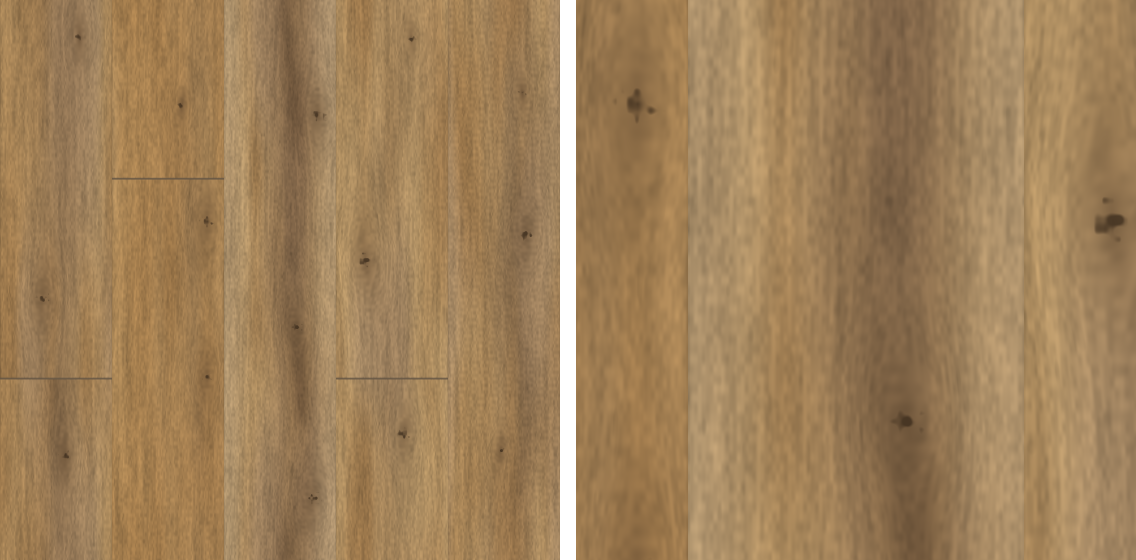
Left: the whole. Right: its middle third, enlarged.
Write a WebGL 1 fragment shader that draws this texture.

```glsl
precision highp float;
// Five columns of honey oak floorboards with staggered butt joints, grain and knots.

uniform vec2 u_resolution;

float hash(vec2 p) {
  return fract(sin(dot(p, vec2(127.1, 311.7))) * 43758.5453);
}

// Value noise that wraps along y after the given number of cells.
float noise(vec2 p, float period) {
  vec2 i = floor(p), f = fract(p);
  f = f * f * (3.0 - 2.0 * f);
  float low = mod(i.y, period), high = mod(i.y + 1.0, period);
  return mix(mix(hash(vec2(i.x, low)), hash(vec2(i.x + 1.0, low)), f.x),
             mix(hash(vec2(i.x, high)), hash(vec2(i.x + 1.0, high)), f.x), f.y);
}

// Fibres stretched along the board; y spans one wrap from 0 to 1.
float fibre(vec2 p, vec2 cells) {
  return noise(p * cells, cells.y);
}

void main() {
  vec2 uv = gl_FragCoord.xy / u_resolution;
  float pixel = 1.0 / u_resolution.y;

  // Board layout: columns 0, 1 and 3 have a visible end joint.
  float board = floor(uv.x * 5.0);
  float across = fract(uv.x * 5.0);
  bool jointed = board < 0.5 || mod(board, 2.0) > 0.5;
  float joint = board == 1.0 ? 0.681 : 0.324;
  float along = jointed ? 0.87 * fract(uv.y - joint) : uv.y;
  vec2 p = vec2(across * 0.2 + board * 3.7, along);

  // Heartwood centre and strength vary by column; the middle one is darkest.
  float strength = board == 2.0 ? 1.0 : 0.3 + 0.35 * mod(board + 1.0, 2.0);
  float centre = 0.62 + 0.13 * sin(1.57 * board)
               + 0.24 * (fibre(vec2(board * 5.3, along), vec2(1.0, 4.0)) - 0.5);

  // Knots: ragged cores with long halos that push the grain aside.
  float halo = 0.0, core = 0.0, bend = 0.0;
  for (int k = 0; k < 3; k++) {
    vec2 seed = vec2(board + 2.0, float(k) + 7.0);
    float size = mix(0.006, 0.014, hash(seed + 31.0));
    vec2 spot = vec2(clamp(centre + 0.5 * (hash(seed + 13.0) - 0.5), 0.2, 0.85),
                     (float(k) + 0.2 + 0.6 * hash(seed)) / 3.0);
    vec2 d = vec2((across - spot.x) * 0.2, fract(along - spot.y + 0.5) - 0.5);
    vec2 e = d / (size * vec2(3.0, 6.0));
    bend += 0.75 * d.x * exp(-dot(e, e));
    halo += 0.65 * exp(-1.1 * length(d / (size * vec2(1.2, 4.0))));
    float ragged = length(d / (size * vec2(1.1, 0.8)))
                 + 1.6 * fibre(p, vec2(230.0, 190.0)) - 0.5;
    core = max(core, smoothstep(1.1, 0.2, ragged));
  }
  p.x -= bend;

  float broad = 0.65 * fibre(p, vec2(13.0, 3.0)) + 0.35 * fibre(p + 4.0, vec2(26.0, 7.0));
  float band = fibre(p + vec2(9.0, 0.0), vec2(46.0, 3.0));
  float streak = fibre(p, vec2(120.0, 7.0));
  float fine = fibre(p, vec2(300.0, 32.0));
  float pore = fibre(p, vec2(430.0, 170.0));

  // Sapwood from deep honey to pale straw, with greyer bands.
  float light = smoothstep(0.2, 0.8, 0.65 * broad + 0.35 * band);
  vec3 wood = mix(vec3(0.61, 0.47, 0.30), vec3(0.72, 0.60, 0.42), light);
  wood = mix(wood, vec3(0.67, 0.50, 0.29), board == 1.0 ? 0.5 : 0.15);
  float grey = smoothstep(0.45, 0.85, fibre(p + vec2(21.0, 0.0), vec2(19.0, 2.0)));
  wood = mix(wood, vec3(0.65, 0.54, 0.41), grey * (board == 1.0 ? 0.2 : 0.7));

  // Grey brown heartwood in uneven bands, with a narrow dark vein.
  float offset = across - centre;
  float heart = exp(-offset * offset * 15.0) * strength;
  float patchy = smoothstep(0.2, 0.75, 0.5 * broad + 0.5 * band);
  wood = mix(wood, vec3(0.50, 0.39, 0.28), heart * (0.3 + 0.6 * patchy));
  float vein = exp(-offset * offset * 170.0) * strength;
  vein *= smoothstep(0.25, 0.7, fibre(vec2(board * 8.1, along), vec2(1.0, 6.0)));
  wood = mix(wood, vec3(0.38, 0.29, 0.20), vein * (0.3 + 0.6 * streak));

  // Pale grey edges on the middle board.
  float pale = board == 2.0 ? smoothstep(0.2, 0.48, abs(across - 0.5)) : 0.0;
  wood = mix(wood, vec3(0.69, 0.59, 0.45), 0.7 * pale);

  // Fine grain, pores, faint growth rings and short ray flecks.
  float rings = sin(75.0 * fibre(p, vec2(12.0, 3.0)) + 5.0 * streak);
  float fleck = smoothstep(0.72, 0.95, fibre(p + vec2(3.0, 0.0), vec2(210.0, 75.0)));
  wood *= 1.0 + 0.12 * (streak - 0.5) + 0.11 * (fine - 0.5)
        + 0.13 * (pore - 0.5) + 0.016 * rings - 0.05 * fleck;

  wood = mix(wood, vec3(0.36, 0.27, 0.18), min(halo * (0.55 + 0.6 * streak), 0.8));
  wood = mix(wood, vec3(0.23, 0.17, 0.11), 0.75 * core);

  // Barely visible long seams and dark end joints.
  float seam = 0.2 * min(across, 1.0 - across);
  wood *= 1.0 - 0.05 * (1.0 - smoothstep(0.0004, 0.0008 + pixel, seam));
  float gap = abs(fract(uv.y - joint + 0.5) - 0.5);
  float line = jointed ? 1.0 - smoothstep(0.0008, 0.0008 + pixel, gap) : 0.0;
  wood = mix(wood, vec3(0.40, 0.34, 0.27), 0.85 * line);

  gl_FragColor = vec4(wood, 1.0);
}
```
